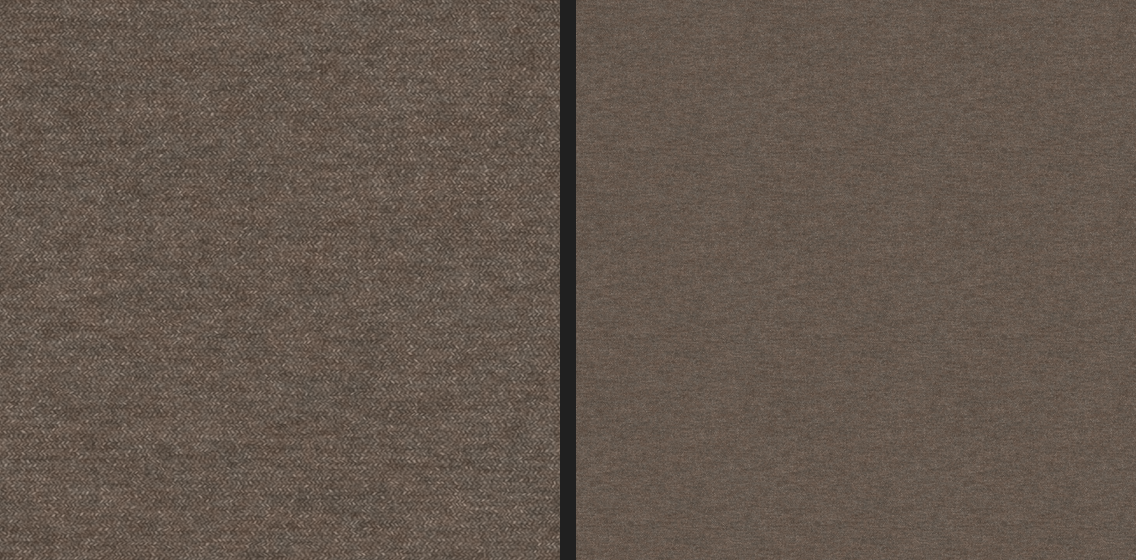
Left, the tile; right, the same tile 3 across and 3 down.
Write a Shadertoy shader that draws this texture.

```glsl
// Fine brown woven cloth: a brick lattice of small slanted yarn loops that
// overlap between rows and lean alternately left and right, with sparse pale
// flecks, fibre grain and very faint streaks. All noise wraps, so it tiles.

#define CLOTH_COLOR vec3(0.397, 0.346, 0.306)
#define LIGHT_TINT vec3(1.03, 1.0, 0.98)
#define WARM_TINT vec3(0.022, 0.0, -0.008)
#define COLUMNS 120.0
#define ROWS 156.0          // even, so the lean and the bricks wrap
#define SLANT 0.5
#define LOOP_HEIGHT 1.2     // in rows, at most 2
#define STITCH_CONTRAST 0.135
#define GRAIN_CONTRAST 0.125
#define STREAK_CONTRAST 0.055
#define PATCH_CONTRAST 0.014

const float PI = 3.14159;

float hash(vec2 p) {
    vec3 q = fract(vec3(p.xyx) * 0.1031);
    q += dot(q, q.yzx + 33.33);
    return fract((q.x + q.y) * q.z);
}

// Value noise, -0.5..0.5, that repeats after "period" whole cells.
float sway(vec2 uv, vec2 period, float seed) {
    vec2 p = uv * period;
    vec2 cell = floor(p);
    vec2 f = fract(p);
    f = f * f * (3.0 - 2.0 * f);
    vec2 lo = mod(cell, period) + seed;
    vec2 hi = mod(cell + 1.0, period) + seed;
    return mix(mix(hash(lo), hash(vec2(hi.x, lo.y)), f.x),
               mix(hash(vec2(lo.x, hi.y)), hash(hi), f.x), f.y) - 0.5;
}

// One row of loops; "offset" is the height above the middle of the row.
float loopRow(float x, float row, float offset) {
    row = mod(row, ROWS);
    float odd = mod(row, 2.0);
    x += 0.5 * odd + (2.0 * odd - 1.0) * SLANT * offset;
    x += 0.12 * (hash(vec2(row, 71.0)) - 0.5);

    float across = sin(PI * fract(x));
    float along = cos(PI * min(abs(offset) / LOOP_HEIGHT, 0.5));
    float yarn = hash(vec2(mod(floor(x), COLUMNS), row) + 53.0);
    float strength = mix(0.55, 1.25, yarn) + 0.6 * pow(yarn, 8.0);
    return across * across * along * strength;
}

// Two nearest rows overlap, so no straight gap runs between them.
float stitches(vec2 uv) {
    float x = uv.x * COLUMNS + 0.9 * sway(uv, vec2(36.0, 52.0), 19.0);
    float y = uv.y * ROWS + 0.7 * sway(uv, vec2(40.0, 48.0), 7.0);
    float below = floor(y - 0.5);
    float offset = fract(y - 0.5);
    return loopRow(x, below, offset) + loopRow(x, below + 1.0, offset - 1.0);
}

void mainImage(out vec4 fragColor, in vec2 fragCoord) {
    vec2 uv = fragCoord / iResolution.xy;

    // Weave, centred on its mean brightness
    float tone = STITCH_CONTRAST * (stitches(uv) - 0.37);

    // Fibre grain and uneven threads
    tone += GRAIN_CONTRAST * sway(uv, vec2(320.0, 340.0), 101.0);
    tone += STREAK_CONTRAST * sway(uv, vec2(24.0, ROWS), 211.0);
    tone += 0.3 * STREAK_CONTRAST * sway(uv, vec2(COLUMNS, 16.0), 307.0);

    // Broad soft shading and warm dye patches
    tone += PATCH_CONTRAST * sway(uv, vec2(8.0, 20.0), 401.0);
    float warmth = 0.6 * sway(uv, vec2(14.0, 26.0), 503.0)
                 + sway(uv, vec2(60.0, 90.0), 601.0);

    vec3 color = CLOTH_COLOR + tone * LIGHT_TINT + warmth * WARM_TINT;
    fragColor = vec4(clamp(color, 0.0, 1.0), 1.0);
}
```
